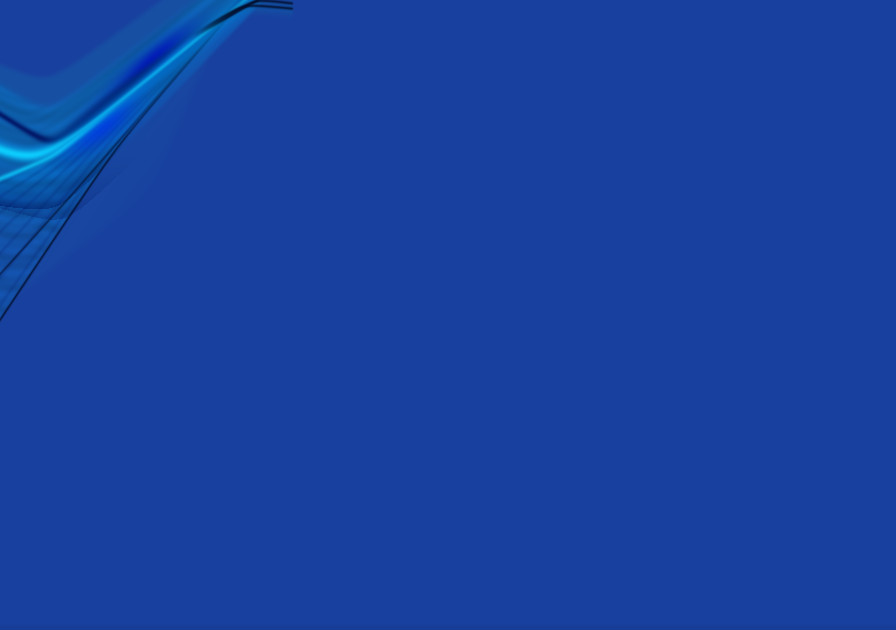
Write a Shadertoy shader that draws this background.

```glsl
// Plain royal blue field with a silky cyan ribbon sweeping across the top left corner.

const float CORNER_SCALE = 5.42;   // corner units per canvas height
const int   FAN_STRANDS  = 7;
const int   TIP_STRANDS  = 3;

const vec3 FIELD  = vec3(0.094, 0.251, 0.620);
const vec3 HAZE   = vec3(0.085, 0.370, 0.660);
const vec3 TEAL   = vec3(0.040, 0.390, 0.680);
const vec3 AZURE  = vec3(0.000, 0.520, 0.860);
const vec3 ROYAL  = vec3(0.000, 0.200, 0.900);
const vec3 DEEP   = vec3(0.000, 0.060, 0.720);
const vec3 CYAN   = vec3(0.050, 0.820, 1.000);
const vec3 NAVY   = vec3(0.000, 0.050, 0.360);
const vec3 INK    = vec3(0.010, 0.050, 0.170);

// Bends: knee x, knee y, left slope, right slope (y grows downward)
const vec4 HAZE_TOP   = vec4(0.40, 0.750,  0.45, -0.75);
const vec4 SILK_TOP   = vec4(0.40, 1.024,  0.70, -0.79);
const vec4 NAVY_FOLD  = vec4(0.45, 1.283,  0.65, -0.82);
const vec4 CYAN_EDGE  = vec4(0.30, 1.496,  0.50, -0.82);
const vec4 LOWER_EDGE = vec4(0.45, 1.360, -0.40, -0.80);
const vec4 FOLD_A     = vec4(0.50, 1.860,  0.15, -1.05);
const vec4 FOLD_B     = vec4(0.55, 1.970,  0.30, -0.95);
const vec4 INNER_RIB  = vec4(0.60, 1.700, -1.10, -1.15);
const vec4 OUTER_RIB  = vec4(1.00, 1.250, -1.50, -1.15);
const vec4 HALO_EDGE  = vec4(1.30, 1.680, -0.75, -2.40);
const vec4 TIP        = vec4(2.10, 0.030, -0.60,  0.10);

// Signed distance to a hyperbolic bend; positive lies below it
float bend(vec2 q, vec4 b, float roundness) {
    float dx = q.x - b.x;
    float mean = 0.5 * (b.z + b.w), turn = 0.5 * (b.z - b.w);
    float r = sqrt(dx * dx + roundness * roundness);
    float slope = mean - turn * dx / r;
    return (q.y - b.y - mean * dx + turn * r) / sqrt(1.0 + slope * slope);
}

// Soft band between an upper and a lower bend
float veil(float upper, float lower, float soft) {
    return smoothstep(-soft, soft, upper) * smoothstep(-soft, soft, -lower);
}

float strand(float d, float width) {
    return exp(-d * d / (width * width));
}

// Elongated glow lying along the ribbon
float glow(vec2 q, vec2 centre, vec2 radii) {
    const vec2 along = vec2(0.773, -0.634);
    vec2 v = q - centre;
    v = vec2(dot(v, along), dot(v, vec2(-along.y, along.x))) / radii;
    return exp(-dot(v, v));
}

void mainImage(out vec4 fragColor, in vec2 fragCoord) {
    vec2 uv = fragCoord / iResolution.y;
    vec2 q = vec2(uv.x, 1.0 - uv.y) * CORNER_SCALE;
    float px = CORNER_SCALE / iResolution.y;
    float hair = max(0.010, 0.7 * px);

    float hazeTop = bend(q, HAZE_TOP, 0.15);
    float silkTop = bend(q, SILK_TOP, 0.15);
    float navy    = bend(q, NAVY_FOLD, 0.10);
    float cyan    = bend(q, CYAN_EDGE, 0.25);
    float lower   = bend(q, LOWER_EDGE, 0.10);
    float foldA   = bend(q, FOLD_A, 0.15);
    float foldB   = bend(q, FOLD_B, 0.15);
    float inner   = bend(q, INNER_RIB, 0.20);
    float outer   = bend(q, OUTER_RIB, 0.20);
    float halo    = bend(q, HALO_EDGE, 0.12);

    // Field with a slightly darker foot
    vec3 col = FIELD * mix(0.95, 1.0, smoothstep(0.005, 0.010, uv.y));

    // Translucent veils
    col = mix(col, HAZE, 0.22 * veil(outer, halo, 0.05) * exp(-1.2 * max(outer, 0.0)));
    col = mix(col, HAZE, 0.50 * veil(hazeTop, cyan, 0.035));
    col = mix(col, TEAL, 0.75 * veil(silkTop, cyan, 0.05));
    col = mix(col, TEAL, veil(cyan, outer, 0.02) * mix(0.85, 0.40, smoothstep(0.1, 0.9, cyan)));
    col = mix(col, AZURE, 0.55 * veil(lower, foldA, 0.02) * exp(-5.0 * max(lower, 0.0)));

    // Silky streaks between the veil edges
    float streak = sin(34.0 * silkTop + 3.0 * q.x) + 0.5 * sin(71.0 * cyan - 2.0 * q.x);
    col *= 1.0 + 0.05 * streak * veil(silkTop, outer, 0.04);

    // Folds shaded on their upper side
    float shadeA = step(foldA, 0.0) * exp(7.0 * foldA);
    float shadeB = step(foldB, 0.0) * exp(9.0 * foldB);
    float foldFade = 1.0 - smoothstep(0.5, 1.3, q.x);
    col = mix(col, NAVY, foldFade * (0.35 * shadeA + 0.25 * shadeB));

    // Fan of faint ribs
    for (int i = 0; i < FAN_STRANDS; i++) {
        float t = (float(i) + 0.5) / float(FAN_STRANDS);
        float d = bend(q, mix(LOWER_EDGE, OUTER_RIB, t), 0.2);
        col = mix(col, NAVY, 0.16 * strand(d, 1.5 * hair));
    }
    float ribFade = 1.0 - smoothstep(0.7, 2.0, q.x);
    col = mix(col, INK, strand(inner, hair) * 0.60 * ribFade);
    col = mix(col, INK, strand(outer, hair) * mix(0.25, 0.80, ribFade));

    // Saturated core
    col = mix(col, ROYAL, 0.85 * glow(q, vec2(0.88, 1.08), vec2(0.34, 0.12)));
    col = mix(col, DEEP, 0.90 * glow(q, vec2(1.32, 0.51), vec2(0.40, 0.085)));
    float navyWidth = 0.025 + 0.035 * exp(-6.0 * pow(q.x - 0.85, 2.0));
    col = mix(col, NAVY, 0.85 * strand(navy, navyWidth) * (1.0 - smoothstep(1.1, 1.9, q.x)));

    // Bright edges
    float leftShine = 1.0 - smoothstep(0.2, 0.8, q.x);
    col = mix(col, AZURE, 0.55 * strand(cyan, 0.07));
    col = mix(col, CYAN, strand(cyan, 0.018 + 0.025 * leftShine) * mix(0.55, 0.95, leftShine));
    col = mix(col, CYAN, 0.70 * strand(lower, 0.022) * (1.0 - smoothstep(0.5, 1.3, q.x)));

    // Dark tips curling off the upper end
    float tipSpan = smoothstep(1.60, 2.00, q.x) * (1.0 - smoothstep(2.51, 2.53, q.x));
    col = mix(col, TEAL, 0.45 * tipSpan * strand(bend(q, TIP, 0.08), 0.06));
    for (int i = 0; i < TIP_STRANDS; i++) {
        vec4 tip = TIP + vec4(0.10, -0.045, 0.0, 0.03) * float(i);
        col = mix(col, INK, 0.80 * tipSpan * strand(bend(q, tip, 0.08), 1.3 * hair));
    }

    fragColor = vec4(col, 1.0);
}
```
